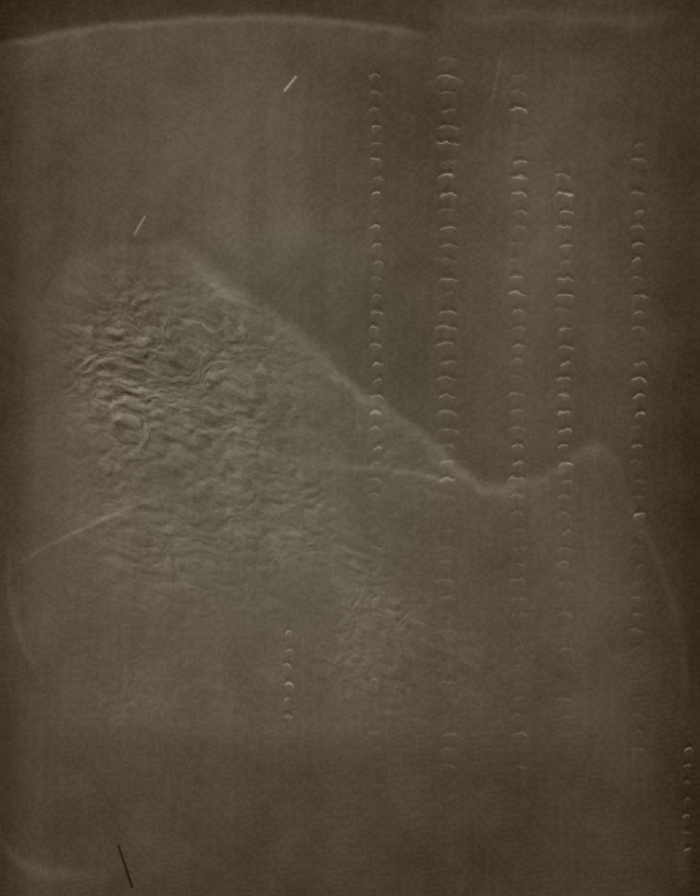
A Shadertoy shader for this texture:

```glsl
// Worn brown plate with a pale stained hill, thin arcs and columns of small crescents.
#define DARK vec3(0.19, 0.15, 0.10)
#define LIGHT vec3(0.44, 0.40, 0.34)
#define BASE_TONE 0.38
#define CONTRAST 1.3
#define PITCH 0.0188
#define CRESCENT_GAIN 0.36
#define FLECK_GAIN 0.75
#define GRAIN_GAIN 0.12
#define HILL_GAIN 0.12

float hash(vec2 p) { return fract(sin(dot(p, vec2(127.1, 311.7))) * 43758.5453); }

float noise(vec2 p) {
    vec2 i = floor(p), f = fract(p);
    f = f * f * (3.0 - 2.0 * f);
    return mix(mix(hash(i), hash(i + vec2(1, 0)), f.x),
               mix(hash(i + vec2(0, 1)), hash(i + vec2(1, 1)), f.x), f.y);
}

float fbm(vec2 p) {
    float sum = 0.0, amp = 0.5;
    for (int i = 0; i < 5; i++) {
        sum += amp * noise(p);
        p = p * 2.03 + 17.3;
        amp *= 0.5;
    }
    return sum;
}

float sq(float x) { return x * x; }
float bell(float x) { return exp(-min(x * x, 60.0)); }
float blob(vec2 p, vec2 c, vec2 r) { return bell(length((p - c) / r)); }

// Soft window, one between a and b
float span(float x, float a, float b, float soft) {
    return smoothstep(a - soft, a + soft, x) * (1.0 - smoothstep(b - soft, b + soft, x));
}

float scratch(vec2 p, vec2 a, vec2 b, float w) {
    vec2 d = b - a;
    float h = clamp(dot(p - a, d) / dot(d, d), 0.0, 1.0);
    return bell(length(p - a - d * h) / max(w, 0.6 / iResolution.y));
}

// Depth of the hill outline below the top edge
float ridge(float x) {
    float y = 0.27 + 0.09 * (1.0 - smoothstep(0.02, 0.09, x));
    y += min(max(x - 0.2, 0.0) * 0.76, 0.26);
    return y - 0.037 * bell((x - 0.665) / 0.035) + 0.16 * smoothstep(0.685, 0.76, x);
}

// One column of uneven upward-bowed crescents; c = x, top, bottom, half width
float crescents(vec2 p, vec4 c) {
    float id = floor(p.y / PITCH);
    float rnd = hash(vec2(id, c.x * 91.0)), tilt = hash(vec2(c.x * 57.0, id)) - 0.5;
    float dx = (p.x - c.x - (rnd - 0.5) * 0.005) / (c.w * (0.95 + 0.5 * tilt));
    float f = p.y - (id + 0.35 + 0.2 * rnd) * PITCH - 0.003 * min(dx * dx, 2.0) - 0.003 * tilt * dx;
    f += 0.003 * (noise(p * 190.0) - 0.5);
    float rim = bell(f / max(0.0015, 0.7 / iResolution.y)) * (0.4 + 1.2 * noise(p * 160.0));
    float body = 0.5 * step(0.0, f) * exp(-max(f, 0.0) * 260.0) - 0.3 * bell((f + 0.004) / 0.0025);
    float fade = span(p.y, c.y, c.z, 0.02) + 0.3 * span(p.y, c.z, 0.88, 0.03);
    fade *= 0.2 + 1.1 * hash(vec2(id, c.x * 33.0));
    return (rim + body) * fade * (1.0 - smoothstep(0.5, 1.1, abs(dx)));
}

void mainImage(out vec4 fragColor, in vec2 fragCoord) {
    // x to the right, y downward, both in canvas heights
    vec2 p = fragCoord / iResolution.xy;
    p = vec2(p.x * 0.784, 1.0 - p.y);
    float cloud = fbm(p * 7.0) - 0.48, mottle = fbm(p * 24.0 + 5.0) - 0.48;
    float streak = fbm(p * vec2(45.0, 4.0)) - 0.48;
    // Broad light and shade
    float v = BASE_TONE + 0.23 * blob(p, vec2(0.29, 0.52), vec2(0.33, 0.34));
    v += 0.18 * blob(p, vec2(0.24, 0.14), vec2(0.22, 0.16));
    v += 0.1 * blob(p, vec2(0.6, 0.3), vec2(0.12, 0.3));
    v -= 0.26 * smoothstep(0.69, 0.784, p.x) * (0.5 + 0.5 * p.y);
    v -= 0.12 * (1.0 - smoothstep(0.0, 0.045, p.x));
    v -= 0.08 * blob(p, vec2(0.47, 0.22), vec2(0.05, 0.17));
    v += cloud * 0.28 + mottle * 0.14 + streak * 0.12 * (1.0 - 0.4 * p.y);
    // Pale hill with a ragged outline and a vague lower limit
    float edge = p.y - ridge(p.x) - mottle * 0.04;
    float lower = 1.0 - smoothstep(0.79, 0.86, p.y + cloud * 0.1 + mottle * 0.05);
    float hill = smoothstep(-0.006, 0.012, edge) * lower;
    v += HILL_GAIN * hill * span(p.x, 0.045, 0.69, 0.035);
    v += (0.11 + 0.4 * mottle) * bell((edge - 0.008) / 0.01) * span(p.x, 0.19, 0.7, 0.04);
    v += 0.06 * lower * span(p.x, 0.11, 0.43, 0.03) * smoothstep(0.5, 0.7, p.y);
    // Arcs: top rim, thin middle sweep, left return and right side
    float top = p.y - 0.021 - 0.45 * sq(p.x - 0.26) - cloud * 0.01 - mottle * 0.012;
    v += span(p.x, 0.01, 0.47, 0.03) * (0.2 * bell(top / 0.005) + 0.09 * bell((top - 0.012) / 0.025));
    v -= 0.17 * (1.0 - smoothstep(-0.008, 0.004, top)) * (1.0 - smoothstep(0.3, 0.55, p.x));
    v += 0.12 * bell((p.y - 0.022 - mottle * 0.02) / 0.008) * span(p.x, 0.53, 0.76, 0.05);
    float sweep = p.y - 0.521 - 0.85 * sq(p.x - 0.375) - mottle * 0.006;
    v += 0.14 * bell(sweep / 0.003) * span(p.x, 0.025, 0.5, 0.02) * (0.8 + 3.0 * mottle);
    v += 0.1 * bell((p.x - 0.01 - 2.6 * sq(p.y - 0.64)) / 0.004) * span(p.y, 0.62, 0.75, 0.025);
    v += 0.08 * bell((p.x - 0.768 + 1.3 * sq(0.78 - p.y)) / 0.005) * span(p.y, 0.56, 0.78, 0.03);
    v += 0.14 * bell((p.y - 0.978 + 0.045 * exp(-p.x * 45.0)) / 0.008) * span(p.x, 0.0, 0.1, 0.03);
    v += 0.13 * blob(p, vec2(0.764, 0.96), vec2(0.009, 0.03));
    // Relief flecks, strongest on the left shoulder
    vec2 q = p * vec2(80.0, 140.0) + 4.0 * mottle;
    float relief = fbm(q) - fbm(q + vec2(0.25, 0.65));
    float patchy = blob(p, vec2(0.13, 0.4), vec2(0.055, 0.085)) + 0.75 * blob(p, vec2(0.23, 0.39), vec2(0.09, 0.075));
    patchy += 0.45 * span(p.x, 0.1, 0.6, 0.06) * span(p.y, 0.42, 0.8, 0.06) * (0.8 + 3.0 * cloud);
    v += patchy * hill * (FLECK_GAIN * relief + 0.16 * smoothstep(0.52, 0.64, fbm(q * 0.8)) - 0.03);
    // Crescent columns
    vec4 columns[7] = vec4[7](vec4(0.421, 0.08, 0.54, 0.008), vec4(0.501, 0.07, 0.54, 0.013),
        vec4(0.581, 0.08, 0.55, 0.01), vec4(0.632, 0.19, 0.56, 0.01), vec4(0.715, 0.15, 0.6, 0.009),
        vec4(0.771, 0.81, 0.96, 0.006), vec4(0.322, 0.7, 0.8, 0.005));
    for (int i = 0; i < 7; i++) v += CRESCENT_GAIN * crescents(p, columns[i]);
    // Nicks, scratches and grain
    v += 0.75 * scratch(p, vec2(0.319, 0.101), vec2(0.331, 0.086), 0.0016);
    v += 0.45 * scratch(p, vec2(0.151, 0.261), vec2(0.162, 0.242), 0.0015);
    v -= 0.4 * scratch(p, vec2(0.133, 0.945), vec2(0.148, 0.99), 0.0015);
    v += 0.12 * scratch(p, vec2(0.55, 0.118), vec2(0.562, 0.06), 0.0018);
    v += GRAIN_GAIN * (noise(p * 330.0) - 0.5);
    v = 0.55 + CONTRAST * (v - 0.53);
    // Olive centre, redder margins
    float olive = blob(p, vec2(0.32, 0.48), vec2(0.3, 0.38)) - 0.45;
    vec3 col = mix(DARK, LIGHT, clamp(v, -0.3, 1.6)) + olive * vec3(-0.012, 0.012, -0.004);
    fragColor = vec4(clamp(col, 0.0, 1.0), 1.0);
}
```
